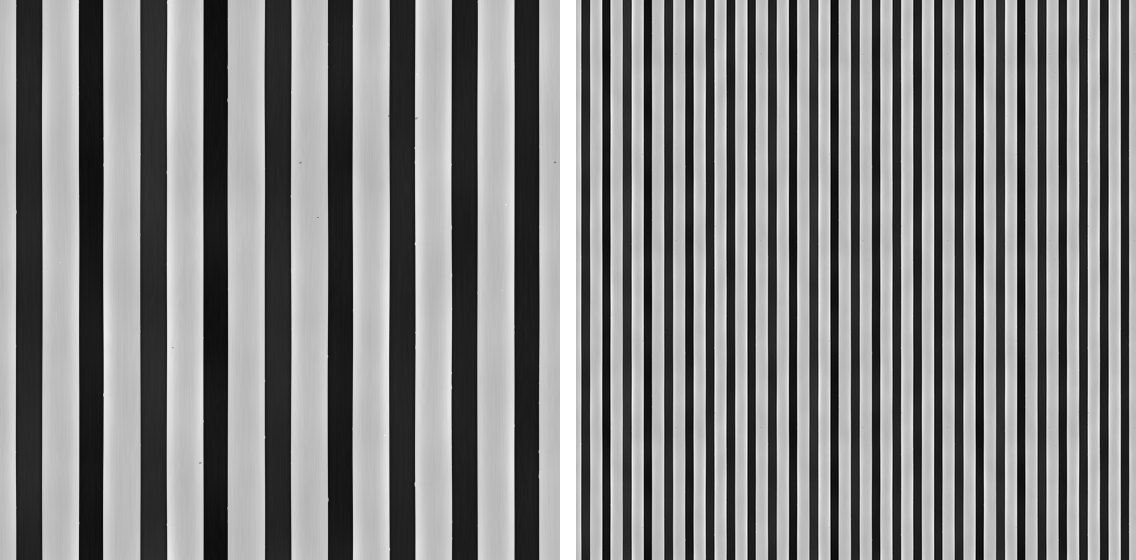
Left: one tile. Right: repeated 3 by 3.
Reproduce this texture procedurally as a three.js fragment shader.

```glsl
// Nine upright pairs of pale and dark painted boards, tiling both ways.
// Distance to the nearest board edge splits the tones and drives the edge glow;
// wrapped gradient noise adds wavering edges, uneven paint and faint wood grain.

varying vec2 vUv;

float hash(vec2 p) {
  p = fract(p * vec2(0.1031, 0.1137));
  p += dot(p, p.yx + 33.33);
  return fract((p.x + p.y) * p.x * 7.13);
}

float corner(vec2 cell, vec2 offset, vec2 period) {
  float angle = 6.2832 * hash(mod(cell, period) + 3.7);
  return dot(vec2(cos(angle), sin(angle)), offset);
}

// Gradient noise, about -0.7 to 0.7, repeating after a whole-number period
float noise(vec2 p, vec2 period) {
  vec2 i = floor(p), f = fract(p);
  vec2 w = f * f * f * (f * (f * 6.0 - 15.0) + 10.0);
  float low = mix(corner(i, f, period),
                  corner(i + vec2(1, 0), f - vec2(1, 0), period), w.x);
  float high = mix(corner(i + vec2(0, 1), f - vec2(0, 1), period),
                   corner(i + vec2(1, 1), f - vec2(1, 1), period), w.x);
  return mix(low, high, w.y);
}

float wrapNoise(vec2 uv, vec2 period) {
  return noise(uv * period, period);
}

// Small marks: x holds dark knots, y holds pale chips
vec2 specks(vec2 uv) {
  vec2 marks = vec2(0.0);
  for (int i = 0; i < 14; i++) {
    float n = float(i);
    vec2 center = vec2(hash(vec2(n, 11.0)), hash(vec2(n, 47.0)));
    vec2 d = fract(uv - center + 0.5) - 0.5;
    d.x += d.y * (hash(vec2(n, 83.0)) - 0.5);
    float size = mix(0.0015, 0.0035, hash(vec2(n, 29.0)));
    float mark = 1.0 - smoothstep(0.4, 1.2, length(d * vec2(1.0, 1.4)) / size);
    marks += mark * (mod(n, 2.0) < 0.5 ? vec2(1, 0) : vec2(0, 1));
  }
  return marks;
}

void main() {
  vec2 uv = vUv;

  // Board layout, in units of one pale and dark pair
  float across = uv.x * 9.0 + 0.032;
  float board = mod(floor(across), 9.0);
  float fromCenter = fract(across) - 0.5;
  float side = step(0.0, fromCenter);
  float edgeId = board * 2.0 + side;

  // Every other dark board is deeper and narrower, with the pattern drifting
  float alternate = cos(6.2832 * 4.0 / 9.0 * (board - 2.0));

  // Wavering edge with rare small nicks
  float waver = noise(vec2(edgeId + 0.4, uv.y * 4.0), vec2(18, 4));
  float nick = noise(vec2(edgeId + 0.6, uv.y * 70.0), vec2(18, 70));
  float halfWidth = 0.204 + 0.009 * alternate + 0.012 * waver
                  + 0.004 * (hash(vec2(edgeId, 5.0)) - 0.5)
                  - 0.05 * max(nick - 0.43, 0.0);
  float edge = abs(fromCenter) - halfWidth;

  // Fine fibres, long contour rings and soft uneven paint
  float fibre = wrapNoise(uv, vec2(190, 4)) + 0.6 * wrapNoise(uv, vec2(330, 9));
  float rings = sin(38.0 * wrapNoise(uv, vec2(36, 3)) + 4.0 * fibre);
  float cloud = wrapNoise(uv, vec2(9, 5)) + 0.5 * wrapNoise(uv, vec2(18, 11));

  // Pale boards: flat middle, brighter towards each edge
  float glow = 0.045 + 0.11 * hash(vec2(edgeId, 61.0))
             + 0.08 * noise(vec2(edgeId + 0.3, uv.y * 3.0 + 0.2), vec2(18, 3));
  float pale = 0.735 + glow * exp(-55.0 * edge * edge)
             + 0.035 * cloud + 0.012 * fibre + 0.005 * rings;
  vec2 marks = specks(uv);
  pale += 0.08 * marks.y - 0.22 * marks.x;

  // Dark boards: shaded at the rims, patchy along their length
  float patches = noise(vec2(board + 0.5, uv.y * 4.0 + 0.3), vec2(9, 4));
  float dark = 0.122 + 0.042 * alternate + 0.04 * patches
             + 0.012 * cloud + 0.009 * fibre + 0.004 * rings;
  dark *= 1.0 - 0.3 * exp(-700.0 * edge * edge);

  float tone = mix(dark, pale, smoothstep(-0.012, 0.012, edge));
  gl_FragColor = vec4(vec3(clamp(tone, 0.0, 1.0)), 1.0);
}
```
